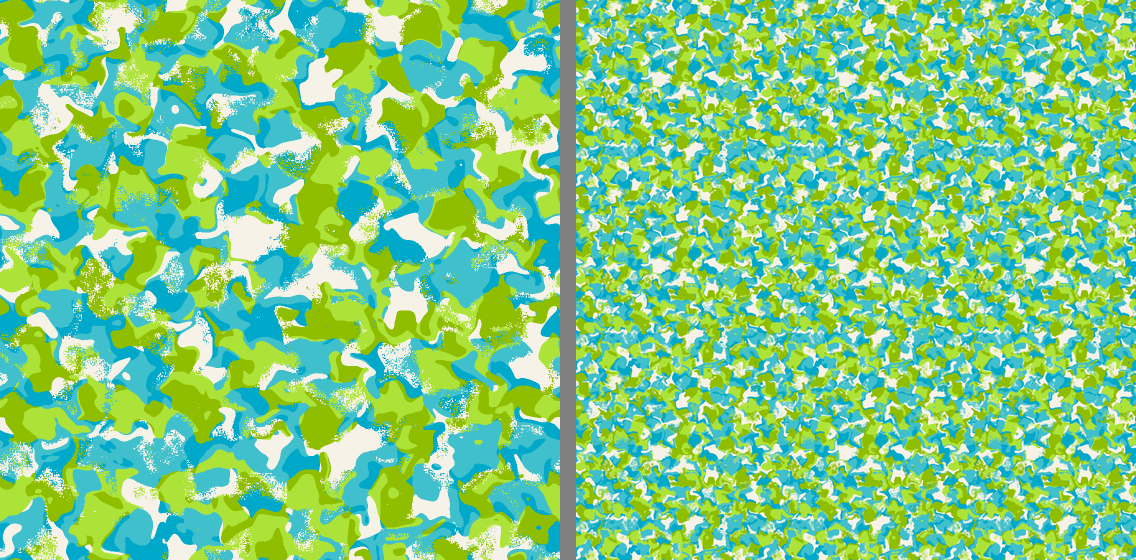
Left, the tile; right, the same tile 3 across and 3 down.
Write a WebGL 2 fragment shader that draws this pattern.

```glsl
#version 300 es
precision highp float;

uniform vec2 u_resolution;
out vec4 fragColor;

// Palette
const vec3 CREAM = vec3(0.97, 0.95, 0.905);
const vec3 TURQUOISE = vec3(0.25, 0.75, 0.80);
const vec3 BLUE = vec3(0.0, 0.66, 0.79);
const vec3 LIME = vec3(0.68, 0.89, 0.22);
const vec3 OLIVE = vec3(0.56, 0.74, 0.0);

// Whole numbers of noise cells per tile
const float PATCH_CELLS = 13.0;
const float SHADE_CELLS = 15.0;
const float WARP_CELLS = 21.0;
const float MASK_CELLS = 19.0;
const float RAGGED_CELLS = 72.0;
const float GRAIN_CELLS = 340.0;

const float WARP_AMOUNT = 0.046;
const float OCTAVE_GAIN = 0.65;
const float RAGGED_AMOUNT = 0.55;
const float GRAIN_AMOUNT = 0.8;

// Field levels that set the share of each colour
const float GREEN_LEVEL = 0.055;
const float CREAM_LEVEL = 0.13;
const float OLIVE_LEVEL = 0.0;
const float BLUE_LEVEL = 0.08;

const int SAMPLES = 2;

uint hash(uvec3 v) {
    uint h = v.x * 0x9E3779B1u ^ v.y * 0x85EBCA77u ^ v.z * 0xC2B2AE3Du;
    h = (h ^ (h >> 15)) * 0x2C1B3C6Du;
    h = (h ^ (h >> 12)) * 0x297A2D39u;
    return h ^ (h >> 15);
}

// Dot product of an offset with the random unit gradient of a wrapped cell
float gradientDot(vec2 cell, vec2 offset, float cells, uint seed) {
    uvec2 wrapped = uvec2(mod(cell, cells));
    float angle = float(hash(uvec3(wrapped, seed)) >> 8) * (6.2831853 / 16777216.0);
    return dot(vec2(cos(angle), sin(angle)), offset);
}

// Gradient noise that repeats over the unit square
float noise(vec2 p, float cells, uint seed) {
    p *= cells;
    vec2 cell = floor(p);
    vec2 f = p - cell;
    vec2 w = f * f * f * (f * (f * 6.0 - 15.0) + 10.0);
    vec2 e = vec2(1.0, 0.0);
    float low = mix(gradientDot(cell, f, cells, seed),
                    gradientDot(cell + e.xy, f - e.xy, cells, seed), w.x);
    float high = mix(gradientDot(cell + e.yx, f - e.yx, cells, seed),
                     gradientDot(cell + e.xx, f - e.xx, cells, seed), w.x);
    return mix(low, high, w.y);
}

float patchField(vec2 p, float cells, uint seed) {
    return noise(p, cells, seed) + OCTAVE_GAIN * noise(p, cells * 2.0, seed + 1u);
}

vec3 camouflage(vec2 uv) {
    // Folding warp bends the patches into hooks and arcs
    vec2 warp = vec2(noise(uv, WARP_CELLS, 1u), noise(uv, WARP_CELLS, 2u));
    vec2 p = uv + WARP_AMOUNT * warp;

    // Ragged islets and fine speckle fray the borders in some regions only
    float mask = smoothstep(0.0, 0.35, noise(p, MASK_CELLS, 3u));
    float speckle = mask * (RAGGED_AMOUNT * noise(uv, RAGGED_CELLS, 4u)
                          + GRAIN_AMOUNT * noise(uv, GRAIN_CELLS, 5u));

    float green = patchField(p, PATCH_CELLS, 10u) + speckle;
    float cream = patchField(p, PATCH_CELLS, 20u) - speckle;
    float shade = patchField(p, SHADE_CELLS, 30u);

    // Two-tone greens lie over cream, cream over two-tone blues
    if (green > GREEN_LEVEL) return shade > OLIVE_LEVEL ? OLIVE : LIME;
    if (cream > CREAM_LEVEL) return CREAM;
    return shade > BLUE_LEVEL ? BLUE : TURQUOISE;
}

void main() {
    // Average sub-pixel samples for smooth edges
    vec3 color = vec3(0.0);
    for (int y = 0; y < SAMPLES; y++) {
        for (int x = 0; x < SAMPLES; x++) {
            vec2 jitter = (vec2(x, y) + 0.5) / float(SAMPLES) - 0.5;
            color += camouflage((gl_FragCoord.xy + jitter) / u_resolution);
        }
    }
    fragColor = vec4(color / float(SAMPLES * SAMPLES), 1.0);
}
```
